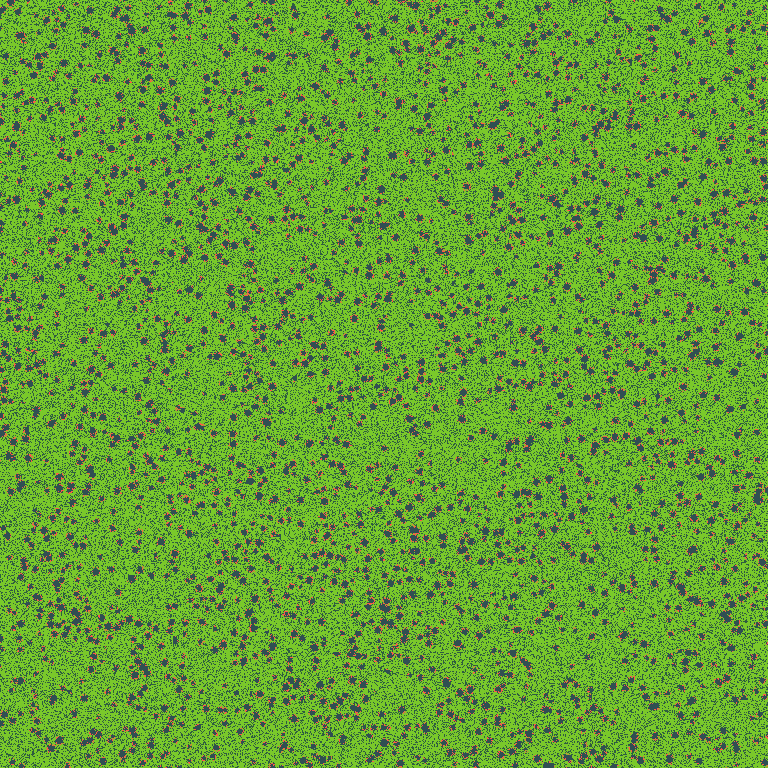
A Shadertoy shader for this texture:

```glsl
// Draws a speckled green field of fine square grains with ragged slate clumps and red rims.

const float GRAINS = 768.0;      // grains across the canvas height
const float CLUMP_SITES = 80.0;  // clump sites across the canvas height
const int SAMPLES = 3;           // samples per pixel side

const vec3 LEAF = vec3(0.48, 0.79, 0.165);
const vec3 SHADE = vec3(0.18, 0.36, 0.25);
const vec3 SLATE = vec3(0.19, 0.31, 0.32);
const vec3 EMBER = vec3(0.98, 0.36, 0.28);

// Integer hash: three values in 0..1 for each lattice point and seed
vec3 hash3(vec2 point, uint seed) {
    uvec3 v = uvec3(uvec2(ivec2(point)), seed);
    v = v * 1664525u + 1013904223u;
    v.x += v.y * v.z;
    v.y += v.z * v.x;
    v.z += v.x * v.y;
    v ^= v >> 16u;
    v.x += v.y * v.z;
    v.y += v.z * v.x;
    v.z += v.x * v.y;
    return vec3(v >> 8u) / 16777216.0;
}

float valueNoise(vec2 p, uint seed) {
    vec2 cell = floor(p);
    vec2 f = fract(p);
    f = f * f * (3.0 - 2.0 * f);
    float low = mix(hash3(cell, seed).x, hash3(cell + vec2(1, 0), seed).x, f.x);
    float high = mix(hash3(cell + vec2(0, 1), seed).x, hash3(cell + vec2(1, 1), seed).x, f.x);
    return mix(low, high, f.y);
}

// Signed distance to the nearest clump, in grains
float clumpDistance(vec2 grain, float density) {
    float spacing = GRAINS / CLUMP_SITES;
    vec2 home = floor(grain / spacing);
    float nearest = 100.0;
    for (int y = -1; y <= 1; y++) {
        for (int x = -1; x <= 1; x++) {
            vec2 site = home + vec2(x, y);
            vec3 random = hash3(site, 11u);
            vec3 traits = hash3(site, 23u);
            if (traits.x > density) continue;
            vec2 offset = grain - (site + random.xy) * spacing;
            float radius = mix(1.9, 3.9, random.z);
            nearest = min(nearest, length(offset) - radius);
        }
    }
    return nearest;
}

// Flat colour of one grain
vec3 grainColor(vec2 grain, float density) {
    vec3 random = hash3(grain, 37u);
    float edge = clumpDistance(grain + 0.5, density) + (random.x - 0.5) * 1.8;
    vec3 color = random.y < 0.25 ? SHADE : LEAF;
    if (edge < 0.0) color = SLATE;
    if (abs(edge) < 0.65 && random.z < 0.33) color = EMBER;
    return color;
}

void mainImage(out vec4 fragColor, in vec2 fragCoord) {
    float grainsPerPixel = GRAINS / iResolution.y;
    vec2 corner = (fragCoord - 0.5) * grainsPerPixel;

    // Average the grains under this pixel
    vec3 sum = vec3(0.0);
    for (int y = 0; y < SAMPLES; y++) {
        for (int x = 0; x < SAMPLES; x++) {
            vec2 shift = (vec2(x, y) + 0.5) / float(SAMPLES);
            vec2 grain = floor(corner + shift * grainsPerPixel);
            // Gentle drift in how crowded the clumps are
            vec2 site = floor(grain * CLUMP_SITES / GRAINS);
            float density = mix(0.26, 0.60, valueNoise(site / 7.0, 53u));
            sum += grainColor(grain, density);
        }
    }
    fragColor = vec4(sum / float(SAMPLES * SAMPLES), 1.0);
}
```
